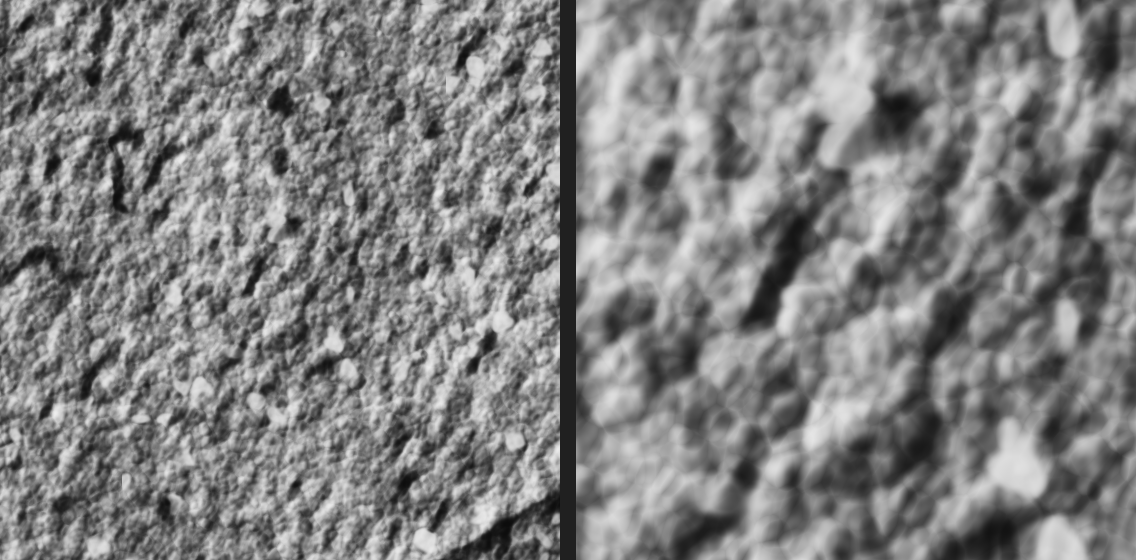
Left: the whole. Right: its middle third, enlarged.
Reproduce this texture procedurally as a WebGL 2 fragment shader.

```glsl
#version 300 es
precision highp float;

uniform vec2 u_resolution;
out vec4 fragColor;

vec3 hash3(vec2 cell) {
    vec3 h = fract(cell.xyx * vec3(0.1031, 0.1030, 0.0973));
    h += dot(h, h.yxz + 33.33);
    return fract((h.xxy + h.yzz) * h.zyx);
}

float cornerSlope(vec2 cell, vec2 offset) {
    float angle = 6.2832 * hash3(cell).x;
    return dot(vec2(cos(angle), sin(angle)), offset);
}

// Gradient noise, centred on zero
float noise(vec2 p) {
    vec2 i = floor(p), f = p - i;
    vec2 w = f * f * f * (f * (f * 6.0 - 15.0) + 10.0);
    vec2 x = vec2(1.0, 0.0), y = vec2(0.0, 1.0);
    float low = mix(cornerSlope(i, f), cornerSlope(i + x, f - x), w.x);
    float high = mix(cornerSlope(i + y, f - y), cornerSlope(i + 1.0, f - 1.0), w.x);
    return mix(low, high, w.y);
}

// Height of overlapping rounded grains, one per cell
float grainHeight(vec2 p) {
    vec2 base = floor(p);
    float height = 0.0;
    for (int j = -1; j <= 1; j++) {
        for (int i = -1; i <= 1; i++) {
            vec2 cell = base + vec2(i, j);
            vec3 rnd = hash3(cell + 17.0);
            vec2 d = p - cell - rnd.xy;
            float radius = mix(0.55, 0.95, rnd.z);
            float top = mix(0.5, 1.0, fract(rnd.z * 7.3 + rnd.x));
            height = max(height, top * (1.0 - dot(d, d) / (radius * radius)));
        }
    }
    return height;
}

// Side lighting: slopes facing the light are positive
float litGrains(vec2 p, vec2 reach) {
    return grainHeight(p + reach) - grainHeight(p - reach);
}

float litNoise(vec2 p, vec2 reach) {
    return noise(p + reach) - noise(p - reach);
}

// Sparse pale pebbles with soft rims
float pebbles(vec2 p, float share) {
    vec2 base = floor(p);
    float cover = 0.0;
    for (int j = -1; j <= 1; j++) {
        for (int i = -1; i <= 1; i++) {
            vec2 cell = base + vec2(i, j);
            vec3 rnd = hash3(cell + 71.0);
            float radius = mix(0.15, 0.28, fract(rnd.z * 13.7));
            float d = length(p - cell - rnd.xy);
            float disc = 1.0 - smoothstep(radius - 0.09, radius + 0.07, d);
            cover = max(cover, disc * step(rnd.z, share));
        }
    }
    return cover;
}

float segmentDistance(vec2 p, vec2 a, vec2 b) {
    vec2 ab = b - a;
    float t = clamp(dot(p - a, ab) / dot(ab, ab), 0.0, 1.0);
    return length(p - a - ab * t);
}

float fissure(vec2 p, vec2 a, vec2 b, float width) {
    return 1.0 - smoothstep(width * 0.4, width * 1.6, segmentDistance(p, a, b));
}

void main() {
    vec2 p = gl_FragCoord.xy / u_resolution;
    vec2 wobble = vec2(noise(p * 32.0), noise(p * 32.0 + 50.0));
    vec2 warped = p + 0.012 * wobble;

    // Frame across and along the slanted grain of the surface
    vec2 q = vec2(dot(p, vec2(0.87, -0.5)), 0.78 * dot(p, vec2(0.5, 0.87)));
    vec2 qWarped = q + 0.005 * wobble;
    vec2 reach = vec2(0.25, 0.0);

    // Relief from coarse to fine
    float tone = 0.04 + 0.45 * noise(p * 4.0 + 9.0);
    tone += 0.72 * litGrains(qWarped * 40.0, reach);
    tone += 0.50 * litGrains(qWarped * 78.0 + 31.0, reach);
    tone += 0.80 * litNoise(q * 28.0 + 5.0, reach);
    tone += 0.70 * noise(q * 21.0 + 40.0);
    tone += 0.55 * noise(q * 110.0 + 80.0);

    // Pale pebbles and dark pockets
    float pale = pebbles(p * 15.0 + 0.25 * wobble, mix(0.12, 0.32, p.x));
    tone = mix(tone, 0.95 + 0.25 * tone, 0.85 * pale);
    float pocket = smoothstep(0.26, 0.50, noise(qWarped * vec2(24.0, 14.0) + 120.0));
    tone -= 1.1 * pocket;

    // Long fissures near the upper left
    float crack = fissure(warped, vec2(0.205, 1.02), vec2(0.165, 0.86), 0.010);
    crack = max(crack, fissure(warped, vec2(0.205, 0.75), vec2(0.215, 0.63), 0.008));
    tone -= 1.3 * crack;

    // Bright ledge and shaded drop in the lower right corner
    float side = dot(warped - vec2(0.80, 0.01), vec2(0.514, -0.857));
    tone += 0.35 * smoothstep(-0.12, -0.02, side) * (1.0 - smoothstep(-0.01, 0.005, side));
    float drop = smoothstep(-0.005, 0.008, side);
    tone -= drop * mix(1.2, 0.45, smoothstep(0.015, 0.04, side));

    float grey = 0.5 + 0.46 * tanh(tone);
    fragColor = vec4(vec3(grey), 1.0);
}
```
